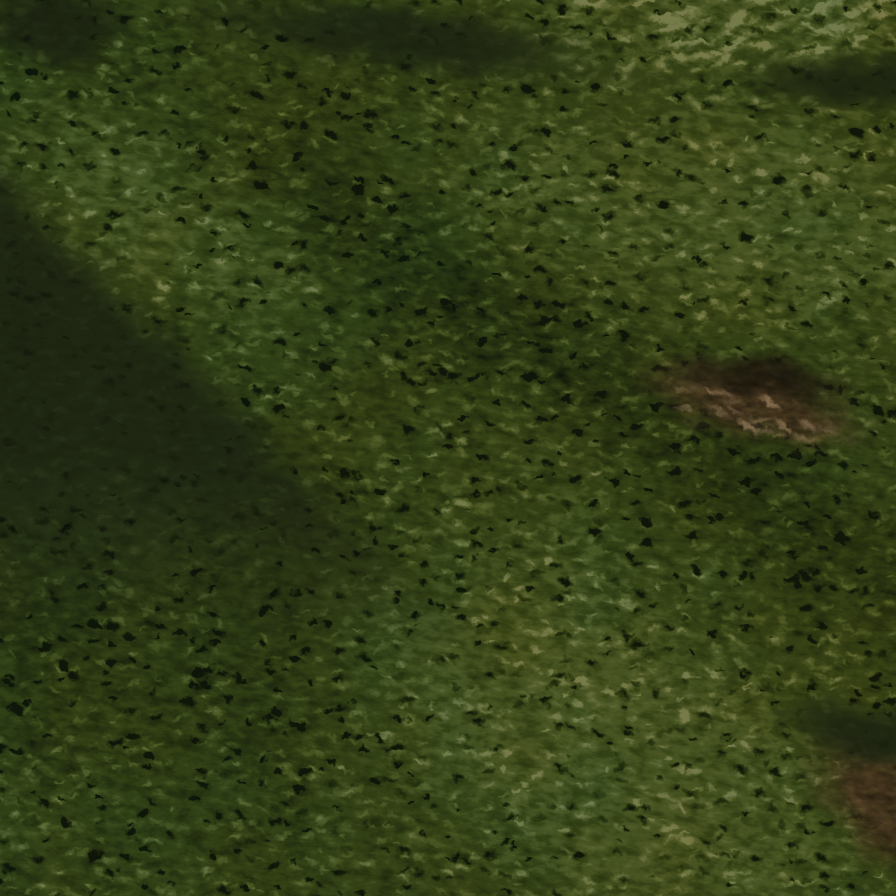
A three.js fragment shader for this texture:

```glsl
// Mown lawn in low sun, with flecked turf, soft shadows and patches of bare earth.
varying vec2 vUv;

const vec3 DEEP_GREEN = vec3(0.06, 0.085, 0.035);
const vec3 DARK_GREEN = vec3(0.15, 0.19, 0.06);
const vec3 TURF_GREEN = vec3(0.20, 0.25, 0.08);
const vec3 SUNLIT_GREEN = vec3(0.275, 0.325, 0.13);
const vec3 PALE_STRAW = vec3(0.46, 0.48, 0.29);
const vec3 SHADE = vec3(0.10, 0.127, 0.065);
const vec3 DARK_EARTH = vec3(0.11, 0.09, 0.05);
const vec3 EARTH = vec3(0.25, 0.18, 0.11);
const vec3 DRY_STALK = vec3(0.56, 0.46, 0.34);

vec2 hash2(vec2 p) {
  p = vec2(dot(p, vec2(127.1, 311.7)), dot(p, vec2(269.5, 183.3)));
  return fract(sin(p) * 43758.55);
}

// Components of v along and across the direction given by angle.
vec2 turn(vec2 v, float angle) {
  float c = cos(angle), s = sin(angle);
  return vec2(c * v.x + s * v.y, c * v.y - s * v.x);
}

float corner(vec2 cell, vec2 offset) {
  return dot(hash2(cell) * 2.0 - 1.0, offset);
}

float gradientNoise(vec2 p) {
  vec2 i = floor(p), f = fract(p);
  vec2 u = f * f * f * (f * (f * 6.0 - 15.0) + 10.0);
  vec2 e = vec2(1.0, 0.0);
  return mix(mix(corner(i, f), corner(i + e, f - e), u.x),
             mix(corner(i + e.yx, f - e.yx), corner(i + 1.0, f - 1.0), u.x), u.y);
}

float fbm(vec2 p) {
  float sum = 0.0, weight = 1.0;
  for (int octave = 0; octave < 3; octave++) {
    sum += weight * gradientNoise(p);
    p = p * 2.03 + 17.0;
    weight *= 0.55;
  }
  return sum;
}

// Soft scattered ellipses; radii are in cell units, share is the filled part of the cells.
float flecks(vec2 p, float cells, vec2 radii, float share, float tilt, float seed) {
  vec2 g = p * cells, home = floor(g);
  float cover = 0.0;
  for (int y = -1; y <= 1; y++) {
    for (int x = -1; x <= 1; x++) {
      vec2 cell = home + vec2(float(x), float(y));
      vec2 place = hash2(cell + seed), kind = hash2(cell + seed + 53.0);
      vec2 q = turn(g - cell - place, tilt + (kind.x - 0.5) * 1.1);
      float d = length(q / (radii * mix(0.55, 1.25, kind.y)));
      float present = step(hash2(cell + seed + 91.0).x, share);
      cover = max(cover, present * mix(0.35, 1.0, place.x) * (1.0 - smoothstep(0.2, 1.3, d)));
    }
  }
  return cover;
}

float blob(vec2 p, vec2 center, vec2 radii, float angle) {
  return 1.0 - smoothstep(0.25, 1.0, length(turn(p - center, angle) / radii));
}

vec3 turfRamp(float tone) {
  vec3 color = mix(DEEP_GREEN, DARK_GREEN, smoothstep(-0.05, 0.33, tone));
  color = mix(color, TURF_GREEN, smoothstep(0.28, 0.55, tone));
  color = mix(color, SUNLIT_GREEN, smoothstep(0.52, 0.78, tone));
  return mix(color, PALE_STRAW, smoothstep(0.74, 1.2, tone));
}

void main() {
  vec2 uv = vUv;
  vec2 p = uv + 0.02 * vec2(fbm(uv * 18.0), fbm(uv * 18.0 + 40.0));
  vec2 ragged = uv + 0.007 * vec2(fbm(uv * 85.0 + 9.0), fbm(uv * 85.0 + 60.0));

  // Broad light and shade
  float band = (p.y - 0.99 + 0.63 * p.x) / 0.075;
  float tone = 0.50 + 0.12 * fbm(uv * 4.0 + 3.0) + 0.10 * fbm(uv * 15.0 + 8.0);
  tone -= 0.20 * exp(-band * band);
  tone += 0.20 * blob(p, vec2(0.68, 0.17), vec2(0.45, 0.27), -0.6);
  tone += 0.19 * blob(p, vec2(0.84, 0.75), vec2(0.50, 0.19), -0.2);
  tone += 0.19 * blob(p, vec2(0.19, 0.79), vec2(0.34, 0.15), -0.7);
  tone -= 0.12 * blob(p, vec2(0.10, 0.25), vec2(0.45, 0.22), -0.3);
  float shadow = 1.0 - smoothstep(-0.06, 0.03, p.x + p.y - 0.82);
  shadow *= smoothstep(0.24, 0.52, p.y);
  float gloom = max(blob(p, vec2(0.06, 0.97), vec2(0.10, 0.065), 0.0),
                    blob(p, vec2(0.47, 0.955), vec2(0.32, 0.045), -0.12));
  gloom = max(gloom, blob(p, vec2(0.97, 0.91), vec2(0.17, 0.045), -0.05));
  gloom = max(gloom, blob(p, vec2(0.97, 0.18), vec2(0.12, 0.045), -0.2));

  // Fine turf
  float grain = 0.42 * fbm(turn(uv, -0.15) * vec2(46.0, 88.0));
  float pale = flecks(ragged, 60.0, vec2(0.56, 0.25), 0.55, -0.1, 7.0);
  float pits = flecks(ragged, 54.0, vec2(0.40, 0.22), 0.42, -0.15, 29.0);
  float calm = 1.0 - 0.7 * max(shadow, gloom);
  float detail = grain + 0.46 * pale - 0.85 * pits;
  tone += calm * detail;

  // Long grass along the upper right
  float meadow = smoothstep(0.52, 0.72, p.x) * smoothstep(0.90, 0.95, p.y + 0.08 * (0.8 - p.x));
  float blades = flecks(ragged, 36.0, vec2(0.95, 0.22), 0.95, 0.3, 61.0);
  tone += meadow * (0.14 + 0.65 * blades);

  vec3 color = turfRamp(tone);
  float warmth = clamp(0.55 + 0.8 * fbm(uv * 5.0 + 21.0) + 0.5 * (uv.x - 0.5), 0.0, 1.0);
  color *= mix(vec3(0.92, 1.02, 1.12), vec3(1.05, 1.0, 0.93), warmth);

  // Bare earth with dry stalks
  float scar = blob(p, vec2(0.84, 0.55), vec2(0.16, 0.05), -0.25);
  float bareCorner = blob(p, vec2(0.99, 0.10), vec2(0.13, 0.07), -0.7);
  float hollow = blob(p, vec2(0.86, 0.577), vec2(0.12, 0.032), -0.12);
  float stalks = flecks(ragged, 44.0, vec2(0.85, 0.24), 0.95, -0.35, 83.0);
  color = mix(color, EARTH * (1.0 + 1.3 * grain), 0.85 * max(scar, bareCorner));
  color = mix(color, DARK_EARTH * (1.0 + grain), 0.85 * hollow);
  color = mix(color, DRY_STALK, stalks * blob(p, vec2(0.84, 0.535), vec2(0.14, 0.035), -0.25));

  // Cast shadows
  vec3 shaded = SHADE * (1.0 + 1.2 * calm * detail);
  color = mix(color, shaded, max(0.82 * shadow, 0.8 * gloom * (1.0 - meadow)));
  gl_FragColor = vec4(color, 1.0);
}
```
